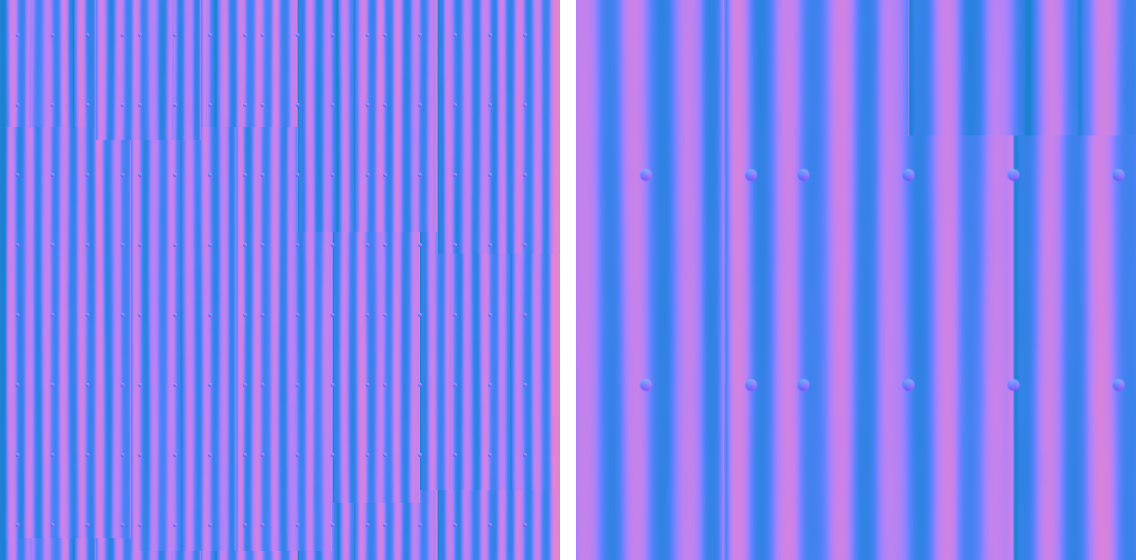
Left, the full canvas; right, a detail of the centre.
Give the GLSL for this texture map, as a WebGL 2 fragment shader.

```glsl
#version 300 es
precision highp float;
// Tangent-space normal map of overlapping corrugated metal sheets, 32 waves wide.
// Two staggered tiers of sheets each give a sideways slope; screws are domes laid
// on top, and the final slope is packed into a unit normal colour.
uniform vec2 u_resolution;
out vec4 fragColor;

const float TAU = 6.2831853;

float hash(vec2 p) {
    vec3 q = fract(p.xyx * vec3(0.1031, 0.1030, 0.0973));
    q += dot(q, q.yzx + 33.33);
    return fract((q.x + q.y) * q.z);
}

float gradientAt(vec2 cell, vec2 offset) {
    float angle = TAU * hash(cell);
    return dot(vec2(cos(angle), sin(angle)), offset);
}

float gradientNoise(vec2 p) {
    vec2 i = floor(p), f = fract(p);
    vec2 w = f * f * f * (f * (f * 6.0 - 15.0) + 10.0);
    vec2 e = vec2(1.0, 0.0);
    float low = mix(gradientAt(i, f), gradientAt(i + e, f - e), w.x);
    float high = mix(gradientAt(i + e.yx, f - e.yx), gradientAt(i + 1.0, f - 1.0), w.x);
    return mix(low, high, w.y);
}

// Sideways slope of one sheet lying between two edges; u counts waves.
float sheetSlope(float u, float y, float left, float right, float id) {
    float fromLeft = u - left, fromRight = right - u;
    float inside = smoothstep(0.0, 0.5, min(fromLeft, fromRight));

    // Each sheet is shifted and bent a little
    float bend = 0.14 * (hash(vec2(id, 7.0)) - 0.5)
               + 0.13 * gradientNoise(vec2(u * 0.8 + id * 17.0, y * 1.5));
    float v = u + inside * bend;

    // Rounded wave whose two faces vary in steepness
    float wave = -sin(TAU * v);
    float face = floor(2.0 * v);
    float steepness = mix(0.47, 0.67, hash(vec2(face + 3.0, id * 5.0)));
    float slope = steepness * wave * 1.4 / sqrt(1.0 + wave * wave);

    // Uneven rolling, fine grain and an occasional crease
    slope += inside * 0.16 * gradientNoise(vec2(u * 2.7 + id * 9.0, y * 2.0));
    slope += 0.035 * gradientNoise(vec2(u * 5.0, y * 22.0 + id));
    float crease = (fract(2.0 * v) - 0.6) / 0.11;
    float creased = step(0.9, hash(vec2(face + 11.0, id + 40.0)));
    slope -= inside * creased * 0.24 * exp(-crease * crease);

    // Lips at the sheet edges, broader at the canvas border
    float leftWidth = left < 0.5 ? 0.3 : 0.09;
    float rightWidth = right > 31.5 ? 0.35 : 0.08;
    float lip = mix(0.35, 0.75, hash(vec2(id, left + 2.0)));
    slope -= lip * exp(-pow(fromLeft / leftWidth, 2.0)) * smoothstep(0.0, 0.03, fromLeft);
    slope += 0.55 * exp(-pow(fromRight / rightWidth, 2.0)) * smoothstep(0.0, 0.03, fromRight);
    return slope;
}

void main() {
    vec2 uv = gl_FragCoord.xy / u_resolution;
    float u = uv.x * 32.0;

    // Sheet edges in waves, and the height of each sheet's lower end
    float upperEdge[6] = float[](0.0, 5.5, 11.5, 17.0, 25.0, 32.0);
    float lowerEdge[6] = float[](0.0, 7.5, 13.5, 19.0, 24.0, 32.0);
    float upperEnd[5] = float[](0.773, 0.75, 0.773, 0.586, 0.547);
    float lowerEnd[5] = float[](0.039, 0.016, 0.016, 0.102, 0.125);
    int a = 0, b = 0;
    for (int i = 1; i < 5; i++) {
        if (u >= upperEdge[i]) a = i;
        if (u >= lowerEdge[i]) b = i;
    }

    // The upper tier wraps round to the bottom of the tile
    float upper = sheetSlope(u, uv.y, upperEdge[a], upperEdge[a + 1], float(a) + 1.0);
    float lower = sheetSlope(u, uv.y, lowerEdge[b], lowerEdge[b + 1], float(b) + 11.0);
    float soft = 0.7 / u_resolution.y;
    float inLower = smoothstep(-soft, soft, uv.y - lowerEnd[b])
                  * smoothstep(-soft, soft, upperEnd[a] - uv.y);
    vec2 tilt = vec2(mix(upper, lower, inLower), 0.02);

    // Eight rows of screws, on alternate valleys of every seven
    float valley = round(u);
    float slot = mod(valley - 1.0, 7.0);
    bool hasScrew = valley > 28.5 ? valley == 30.0
                                  : valley > 0.5 && mod(slot, 2.0) < 0.5;
    vec2 d = vec2(u - valley, (fract(uv.y * 8.0) - 0.5) * 4.0) / 0.12;
    float dome = hasScrew ? 1.0 - smoothstep(0.7, 1.15, length(d)) : 0.0;
    tilt = mix(tilt, d * 0.5, dome * 0.8);

    // Pack the unit normal into colour
    tilt = clamp(tilt, -0.78, 0.78);
    float facing = sqrt(max(0.0, 1.0 - dot(tilt, tilt)));
    fragColor = vec4(0.5 + 0.5 * vec3(tilt, facing), 1.0);
}
```
